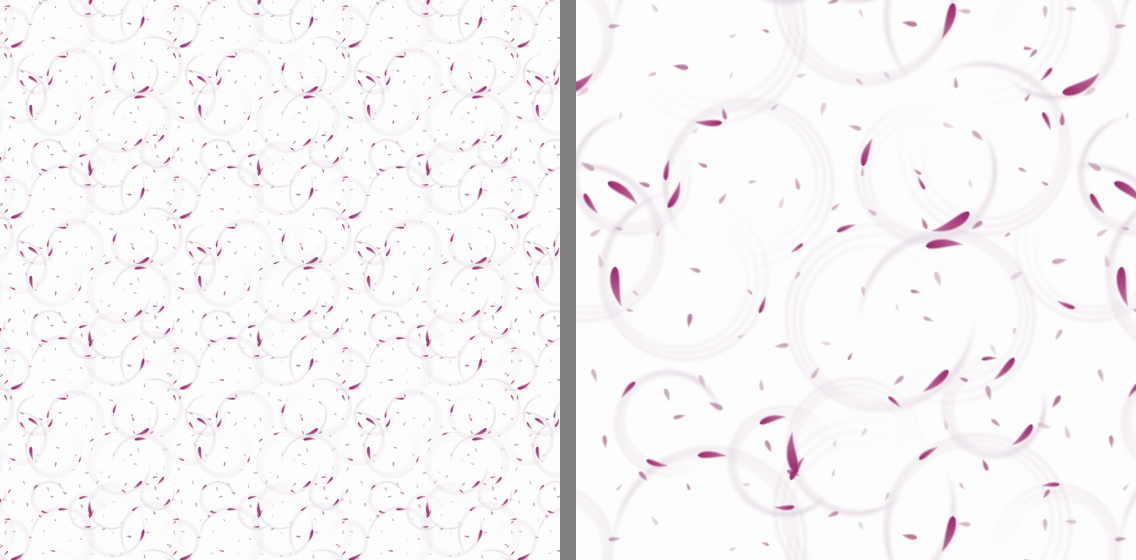
Left, the full canvas; right, a detail of the centre.
Write a Shadertoy shader that draws this pattern.

```glsl
// Faint open swirls carrying slim plum teardrop leaves, with small flecks scattered between.
// One wrapping tile is filled by jittered grids: each swirl is a spiral in polar
// coordinates, and its leaves are bent along it by using arc length as an axis.

#define REPEATS vec2(3.317, 3.275)       // tiles across and down
#define SWIRL_GRID 4                     // swirls per tile side
#define FLECK_GRID 10                    // flecks per tile side
#define SWIRL_RADIUS vec2(0.030, 0.058)  // smallest, largest
#define STROKE 0.0016                    // softness radius of the swirl line
#define LEAF_SIZE vec2(0.025, 0.0029)    // length, half width
#define FLECK_SIZE vec2(0.0088, 0.0016)  // length, half width
#define PAPER vec3(0.995, 0.993, 0.995)
#define LILAC vec3(0.86, 0.80, 0.85)
#define PLUM vec3(0.62, 0.15, 0.42)
#define ROSE vec3(0.70, 0.52, 0.62)
#define SEED 3.7

const float TAU = 6.2831853;

float hash(float id, float channel) {
    return fract(sin(dot(vec2(id, channel), vec2(12.9898, 78.233)) + SEED) * 43758.5453);
}

// Shortest offset from a centre inside the wrapping tile
vec2 wrapOffset(vec2 p, vec2 centre) {
    vec2 tile = 1.0 / REPEATS;
    vec2 d = p - centre;
    return d - tile * round(d / tile);
}

// Centre of a jittered grid cell, with alternate rows shifted
vec2 scatter(int index, int grid, float channel) {
    float id = float(index);
    vec2 cell = vec2(float(index % grid), float(index / grid));
    cell.x += 0.5 * mod(cell.y, 2.0);
    vec2 jitter = vec2(hash(id, channel), hash(id, channel + 1.0));
    return (cell + 0.1 + 0.8 * jitter) / (float(grid) * REPEATS);
}

// Teardrop coverage: round head at the origin, tapering along +x
float teardrop(vec2 p, vec2 size, float aa) {
    float t = clamp(p.x / size.x, 0.0, 1.0);
    float halfWidth = size.y * 2.6 * sqrt(t) * (1.0 - t);
    float d = length(vec2(p.x - t * size.x, p.y)) - halfWidth;
    return smoothstep(aa, -aa, d);
}

// Three strands spiralling inward at different rates and fading at their ends
float swirl(float r, float turn, float radius) {
    float fade = smoothstep(0.0, 0.12, turn) * smoothstep(1.0, 0.55, turn);
    float ink = 0.0;
    for (int k = 0; k < 3; k++) {
        float rate = 0.05 + 0.15 * float(k);
        float d = (r - radius * (1.0 - rate * turn)) / STROKE;
        ink += (0.25 - 0.04 * float(k)) * exp(-d * d);
    }
    return fade * ink;
}

void mainImage(out vec4 fragColor, in vec2 fragCoord) {
    vec2 p = fragCoord / iResolution.xy;
    float aa = 0.6 / iResolution.y + 0.0006;
    vec3 color = PAPER;
    float leafCover = 0.0;

    // Swirls, each with two leaves following its curve
    for (int i = 0; i < SWIRL_GRID * SWIRL_GRID; i++) {
        float id = float(i);
        vec2 d = wrapOffset(p, scatter(i, SWIRL_GRID, 1.0));
        float radius = mix(SWIRL_RADIUS.x, SWIRL_RADIUS.y, hash(id, 3.0));
        float hand = hash(id, 4.0) < 0.5 ? -1.0 : 1.0;
        float r = length(d);
        float angle = hand * atan(d.y, d.x);
        float start = TAU * hash(id, 5.0);
        color = mix(color, LILAC, swirl(r, fract((angle - start) / TAU), radius));

        for (int k = 0; k < 2; k++) {
            float leafId = id * 2.0 + float(k);
            float leafAngle = start + TAU * (0.1 + 0.45 * float(k) + 0.25 * hash(leafId, 6.0));
            float along = mod(angle - leafAngle + 0.5 * TAU, TAU) - 0.5 * TAU;
            float size = mix(0.4, 1.0, hash(leafId, 7.0)) * (k == 0 ? 1.0 : 0.7);
            float orbit = radius * mix(0.76, 1.0, hash(leafId, 8.0));
            vec2 local = vec2(along * orbit, r - orbit);
            float shade = mix(1.0, 0.65, clamp(local.x / (LEAF_SIZE.x * size), 0.0, 1.0));
            leafCover = max(leafCover, shade * teardrop(local, LEAF_SIZE * size, aa));
        }
    }

    // Small flecks turned every way, varied in size and strength
    for (int i = 0; i < FLECK_GRID * FLECK_GRID; i++) {
        float id = float(i) + 100.0;
        vec2 d = wrapOffset(p, scatter(i, FLECK_GRID, 11.0));
        float angle = TAU * hash(id, 13.0);
        vec2 axis = vec2(cos(angle), sin(angle));
        vec2 local = vec2(dot(d, axis), dot(d, vec2(-axis.y, axis.x)));
        float size = mix(0.4, 1.0, hash(id, 14.0));
        float strength = hash(id, 15.0);
        vec3 tint = mix(ROSE, PLUM, 0.5 * strength * strength);
        float cover = teardrop(local, FLECK_SIZE * size, aa);
        color = mix(color, tint, cover * mix(0.3, 0.9, strength));
    }

    color = mix(color, PLUM, leafCover);
    fragColor = vec4(color, 1.0);
}
```
